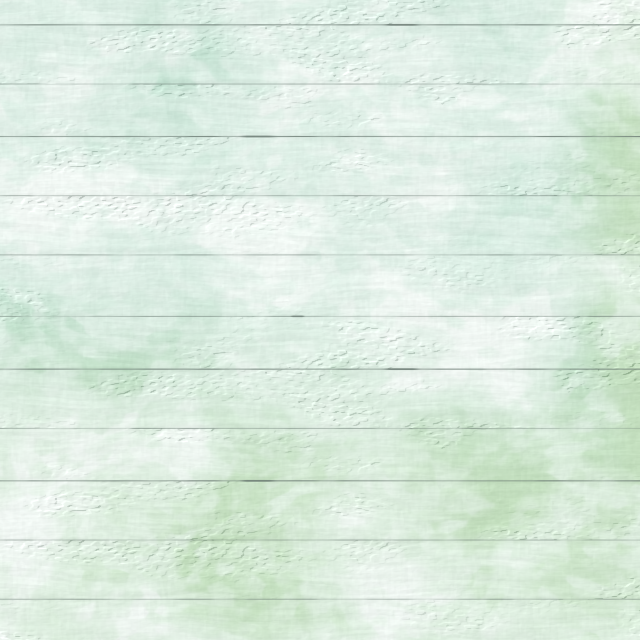
A WebGL 2 fragment shader for this texture:

```glsl
#version 300 es
precision highp float;
// Whitewashed horizontal boards with pale mint and green stains.
uniform vec2 u_resolution;
out vec4 fragColor;

vec3 hash3(vec2 p) {
  vec3 q = vec3(dot(p, vec2(127.1, 311.7)), dot(p, vec2(269.5, 183.3)), dot(p, vec2(419.2, 371.9)));
  return fract(sin(q) * 43758.55);
}

// Smooth cellular noise: cell values blended by distance to their points.
float cells(vec2 p) {
  vec2 base = floor(p);
  float sum = 0.0, total = 0.0;
  for (int j = -1; j <= 1; j++)
    for (int i = -1; i <= 1; i++) {
      vec2 cell = base + vec2(i, j);
      vec3 h = hash3(cell);
      vec2 d = cell + h.xy - p;
      float w = exp(-7.0 * dot(d, d));
      sum += w * h.z;
      total += w;
    }
  return sum / total;
}

// Soft elliptical wash of paint.
float wash(vec2 p, vec2 centre, vec2 size) {
  vec2 d = (p - centre) / size;
  return exp(-dot(d, d));
}

void main() {
  vec2 uv = gl_FragCoord.xy / u_resolution;
  float pixel = 1.0 / u_resolution.y;

  // Six boards of uneven height form one group, repeated down the canvas.
  const float group = 0.538;
  float seams[7] = float[7](0.0, 0.0925, 0.1745, 0.267, 0.3595, 0.4555, group);
  float down = mod(1.0 - uv.y - 0.0388, group);
  vec2 wood = vec2(uv.x, down);
  float gap = 1.0, board = 0.0;
  int seam = 0;
  for (int i = 0; i < 7; i++) {
    float d = abs(down - seams[i]);
    if (d < gap) { gap = d; seam = i % 6; }
    board += step(seams[i], down);
  }

  // Cloudy stains, warped by layered sines.
  vec2 p = uv + 0.012 * sin(uv.yx * vec2(23.0, 19.0) + 2.0 * sin(uv * 11.0));
  float cloud = 0.42 * cells(p * vec2(6.0, 8.0) + 3.0)
              + 0.3 * cells(p * vec2(14.0, 19.0))
              + 0.28 * cells(p * vec2(42.0, 60.0));
  float stain = 0.8 * wash(p, vec2(0.98, 0.36), vec2(0.10, 0.20))
              + 0.7 * wash(p, vec2(0.98, 0.78), vec2(0.09, 0.13))
              + 0.75 * wash(p, vec2(0.30, 0.13), vec2(0.22, 0.12))
              + 0.5 * wash(p, vec2(0.17, 0.42), vec2(0.13, 0.10))
              + 0.5 * wash(p, vec2(0.33, 0.86), vec2(0.07, 0.11))
              + 0.55 * wash(p, vec2(0.78, 0.19), vec2(0.11, 0.11))
              + 0.6 * wash(p, vec2(0.0, 0.49), vec2(0.09, 0.07));
  float bare = wash(p, vec2(0.03, 0.17), vec2(0.08, 0.09))
             + wash(p, vec2(0.60, 0.08), vec2(0.06, 0.10))
             + 0.7 * wash(p, vec2(0.12, 0.69), vec2(0.20, 0.06));
  float tone = 0.34 + 0.9 * (cloud - 0.5) + stain * (0.33 + 0.6 * cloud) - 0.45 * bare;
  tone = clamp(tone, 0.0, 1.0);

  // Cool mint above, leaf green below and along the right edge.
  float leafy = max(1.0 - smoothstep(0.2, 0.62, uv.y), smoothstep(0.82, 1.0, uv.x));
  vec3 white = vec3(0.945, 0.97, 0.955);
  vec3 pale = mix(vec3(0.863, 0.933, 0.897), vec3(0.868, 0.933, 0.875), leafy);
  vec3 deep = mix(vec3(0.75, 0.875, 0.81), vec3(0.765, 0.872, 0.745), leafy);
  vec3 color = mix(white, pale, smoothstep(0.0, 0.45, tone));
  color = mix(color, deep, smoothstep(0.4, 0.95, tone));

  // Long wood grain, brush lines and a faint woven surface.
  vec2 bent = wood + vec2(board * 3.7, 0.004 * sin(uv.x * 17.0 + board * 2.0));
  float grain = cells(bent * vec2(7.0, 190.0)) + cells(bent * vec2(30.0, 330.0)) - 1.0;
  float weave = cells(uv * vec2(240.0, 60.0)) + cells(uv * vec2(150.0, 250.0)) - 1.0;
  color += 0.026 * grain + 0.018 * weave;

  // Small raised flakes of paint in scattered rough areas.
  vec2 flake = bent * vec2(105.0, 230.0) + vec2(0.0, bent.x * 14.0);
  float relief = cells(flake) - cells(flake + vec2(0.25, 0.4));
  float rough = smoothstep(0.5, 0.85, cells(bent * vec2(7.0, 24.0) + 9.0));
  color += relief * (0.015 + 0.1 * rough);
  color -= vec3(0.09, 0.08, 0.085) * rough * smoothstep(0.25, 0.55, -relief);

  // Hairline seams, with broken dark stretches on the two widest.
  bool open = seam == 0 || seam == 2;
  float broken = cells(vec2(uv.x * 24.0, float(seam) * 5.3));
  float dash = abs(uv.x - (open ? 0.628 - 0.1125 * float(seam) : 0.465));
  float slot = 1.0 - smoothstep(0.5, 1.1, dash / (open ? 0.03 : 0.012));
  slot *= (open || seam == 5) ? 1.0 : 0.0;
  float halfWidth = (open ? 0.0009 : 0.0007) + 0.0005 * slot;
  float line = clamp((halfWidth - gap) / pixel + 0.5, 0.0, 1.0);
  float strength = (open ? 0.6 : 0.4) + 0.5 * (broken - 0.45);
  strength = mix(clamp(strength, 0.2, 0.8), 0.85, slot);
  color -= 0.025 * exp(-gap / 0.003);
  color = mix(color, vec3(0.42, 0.48, 0.45), line * strength);

  fragColor = vec4(clamp(color, 0.0, 1.0), 1.0);
}
```
